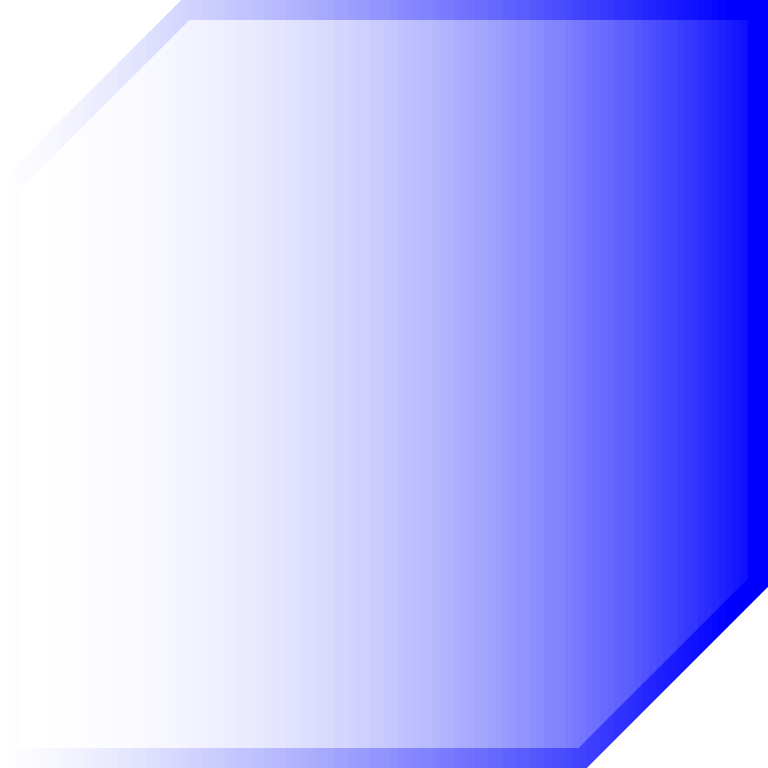
This background is drawn by a Shadertoy shader. Its source:

```glsl
// A square panel with two opposite corners cut off, fading from white to blue.
// Half-plane distances give the panel and its inset face; frame and face use
// separate power-curve ramps, sampled in thin columns with a slight random tint.

const float CORNER_CUT   = 0.236;  // length of each cut along the canvas edge
const float FRAME_WIDTH  = 0.026;
const float FACE_CURVE   = 2.2;    // higher keeps the face white for longer
const float FRAME_CURVE  = 1.3;
const float FRAME_FULL   = 0.95;   // x at which the frame is fully blue
const float COLUMN_COUNT = 110.0;
const float TINT_AMOUNT  = 0.024;

const vec3 WHITE = vec3(1.0);
const vec3 BLUE  = vec3(0.0, 0.0, 1.0);

float hash(float n) {
    return fract(sin(n * 12.9898) * 43758.5453);
}

// Signed distance to the panel, with mitred corners when inset
float panelDistance(vec2 p) {
    vec2 side = abs(p - 0.5) - 0.5;
    float cut = (abs(p.y - p.x) - 1.0 + CORNER_CUT) * inversesqrt(2.0);
    return max(max(side.x, side.y), cut);
}

float coverage(float dist, float pixel) {
    return clamp(0.5 - dist / pixel, 0.0, 1.0);
}

// White to blue, with a cool tint strongest in the middle tones
vec3 ramp(float amount, float tint) {
    float midtone = 4.0 * amount * (1.0 - amount);
    vec3 shift = vec3(0.0, 1.0, -0.7) * TINT_AMOUNT * tint * midtone;
    return mix(WHITE, BLUE, amount) + shift;
}

void mainImage(out vec4 fragColor, in vec2 fragCoord) {
    vec2 p = fragCoord / iResolution.xy;
    float pixel = 1.0 / min(iResolution.x, iResolution.y);

    // Columns, joined over about one pixel
    float cell = p.x * COLUMN_COUNT;
    float column = floor(cell);
    float join = smoothstep(1.0 - min(pixel * COLUMN_COUNT, 1.0), 1.0, fract(cell));
    float x = clamp((column + join + 0.5) / COLUMN_COUNT, 0.0, 1.0);
    float tint = mix(hash(column), hash(column + 1.0), join);

    // Frame and face gradients
    vec3 frame = ramp(pow(min(x / FRAME_FULL, 1.0), FRAME_CURVE), tint);
    vec3 face = ramp(pow(x, FACE_CURVE), tint);

    // Layers from back to front
    float dist = panelDistance(p);
    vec3 color = mix(WHITE, frame, coverage(dist, pixel));
    color = mix(color, face, coverage(dist + FRAME_WIDTH, pixel));

    fragColor = vec4(color, 1.0);
}
```
